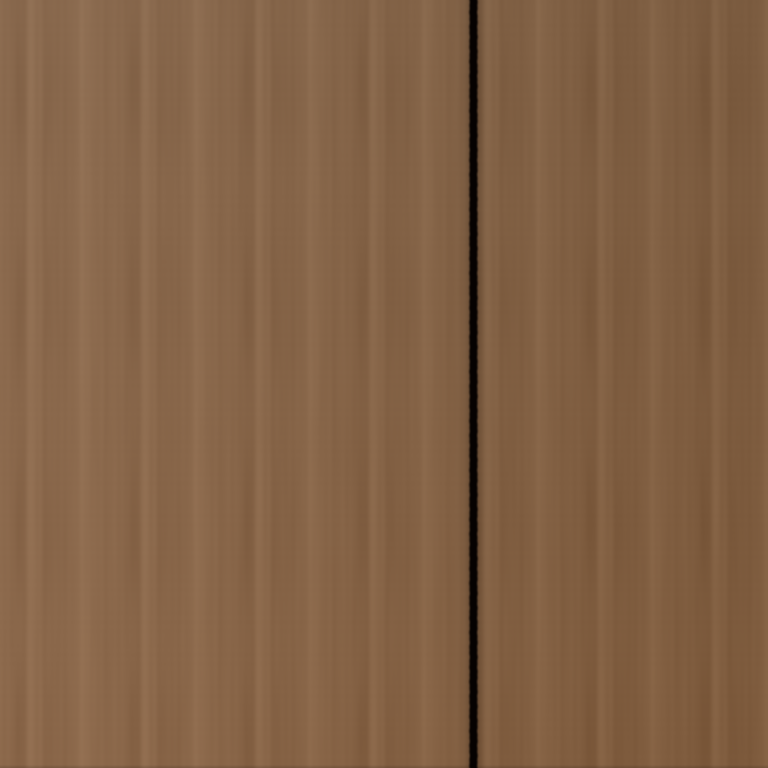
Reproduce this texture procedurally as a WebGL 1 fragment shader.

```glsl
precision highp float;
uniform vec2 u_resolution;

#define TAU 6.2831853
#define GRAIN_PERIOD 0.1486
#define PATCH_PERIOD 0.283
#define SEAM_X 0.6165
#define SEAM_HALF_WIDTH 0.0051
#define SEAM_SOFTNESS 0.0022
#define LIGHT_WOOD vec3(0.548, 0.415, 0.304)
#define DARK_WOOD vec3(0.488, 0.357, 0.243)
#define SEAM_COLOR vec3(0.025, 0.008, 0.002)
#define FIBER_STRENGTH 0.007

float hash(vec2 p) {
    return fract(sin(dot(p, vec2(41.3, 289.1))) * 4375.85);
}

// Soft vertical stripe repeated once per grain period
float stripe(float x, float center, float width) {
    float d = (fract((x - center) / GRAIN_PERIOD + 0.5) - 0.5) * GRAIN_PERIOD;
    return exp(-d * d / (width * width));
}

// Distance to the nearest scattered cell point, from 0 to about 1
float cellular(vec2 p) {
    vec2 cell = floor(p);
    float nearest = 2.0;
    for (int j = -1; j <= 1; j++) {
        for (int i = -1; i <= 1; i++) {
            vec2 c = cell + vec2(float(i), float(j));
            vec2 point = c + vec2(hash(c), hash(c + 17.0));
            nearest = min(nearest, length(point - p));
        }
    }
    return nearest;
}

// Fine fibers from sines locked to the grain period
float fibers(vec2 uv) {
    float phase = TAU * uv.x / GRAIN_PERIOD;
    float sway = 0.3 * sin(TAU * uv.y / PATCH_PERIOD);
    return 0.5 * sin(phase * 7.0 + 1.1 + sway)
         + 0.4 * sin(phase * 11.0 + 2.7 - sway)
         + 0.3 * sin(phase * 17.0 + 0.4 + sway);
}

void main() {
    vec2 uv = gl_FragCoord.xy / u_resolution;

    // Broad shading: lighter left, redder toward the bottom
    float shade = smoothstep(-0.15, 1.1, uv.x + 0.08 * (0.5 - uv.y));
    vec3 color = mix(LIGHT_WOOD, DARK_WOOD, shade);
    color += vec3(-0.012, 0.001, 0.009) * (uv.y - 0.5);

    // Light and dark grain bands
    float patches = 0.5 + 0.5 * cos(TAU * (uv.y - 0.60) / PATCH_PERIOD);
    float bands = 0.025 * stripe(uv.x, 0.1095, 0.012)
                + 0.027 * stripe(uv.x, 0.0405, 0.0055)
                + 0.010 * stripe(uv.x, 0.0520, 0.0035);
    float knots = stripe(uv.x, 0.0250, 0.0075)
                + 0.65 * stripe(uv.x, 0.0635, 0.0065)
                + 0.35 * stripe(uv.x, 0.0840, 0.0080);
    bands -= knots * (0.014 + 0.020 * patches);

    // Fibers, long streaks and faint crosswise threads
    float streaks = cellular(uv * vec2(90.0, 7.0)) - 0.5;
    float threads = sin(TAU * uv.y * 83.0) * sin(TAU * uv.y * 11.0 + 1.0);
    bands += FIBER_STRENGTH * fibers(uv) - 0.008 * streaks + 0.0015 * threads;
    color += bands * vec3(1.0, 0.98, 0.92);

    // Dark seam with a dim halo and slightly rough edges
    float rough = 0.0002 * sin(TAU * uv.y * 47.0) + 0.00015 * sin(TAU * uv.y * 109.0);
    float seamDistance = abs(uv.x - SEAM_X + rough) - SEAM_HALF_WIDTH;
    color *= 1.0 - 0.16 * exp(-max(seamDistance, 0.0) / 0.006);
    float soft = max(SEAM_SOFTNESS, 0.75 / u_resolution.x);
    float seam = 1.0 - smoothstep(-soft, soft, seamDistance);
    color = mix(color, SEAM_COLOR, seam);

    // Thin dimming along the bottom border
    color *= 1.0 - 0.12 * (1.0 - smoothstep(0.0, 0.005, uv.y));

    gl_FragColor = vec4(color, 1.0);
}
```
